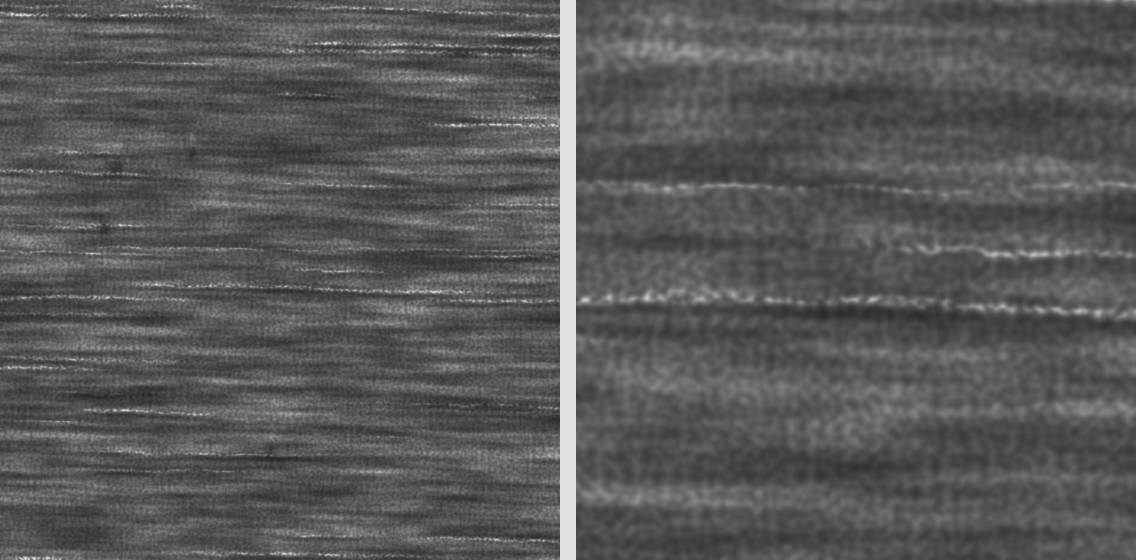
Left, the full canvas; right, a detail of the centre.
A Shadertoy shader for this texture:

```glsl
// Dark grey weathered wood with fine, nearly horizontal grain, pale splinters and small knots.

// Integer hash giving two values in 0..1
vec2 hash2(ivec2 cell) {
    uvec2 q = uvec2(cell) * uvec2(1597334673u, 3812015801u);
    uint n = (q.x ^ q.y) * 1597334673u;
    n = (n ^ (n >> 15)) * 2246822519u;
    n ^= n >> 13;
    return vec2(n & 0xffffu, n >> 16) / 65535.0;
}

float cornerSlope(ivec2 cell, vec2 offset) {
    float angle = 6.28318 * hash2(cell).x;
    return dot(vec2(cos(angle), sin(angle)), offset);
}

// Gradient noise, roughly -0.7..0.7
float gradientNoise(vec2 p) {
    ivec2 cell = ivec2(floor(p));
    vec2 f = fract(p);
    vec2 u = f * f * f * (f * (f * 6.0 - 15.0) + 10.0);
    float low = mix(cornerSlope(cell, f),
                    cornerSlope(cell + ivec2(1, 0), f - vec2(1, 0)), u.x);
    float high = mix(cornerSlope(cell + ivec2(0, 1), f - vec2(0, 1)),
                     cornerSlope(cell + ivec2(1, 1), f - vec2(1, 1)), u.x);
    return mix(low, high, u.y);
}

// Long bands, finer fibres and cloudy mottling
float woodGrain(vec2 p) {
    float grain = 0.40 * gradientNoise(p * vec2(2.3, 24.0) + 11.3);
    grain += 0.48 * gradientNoise(p * vec2(3.7, 57.0) + 37.7);
    grain += 0.36 * gradientNoise(p * vec2(9.0, 108.0) + 71.1);
    grain += 0.22 * gradientNoise(p * vec2(17.0, 43.0) + 93.9);
    return grain;
}

// Thin pale raised fibres, each with a dark crevice beside it
float splinters(vec2 p, float speckle) {
    float sum = 0.0;
    float ragged = 0.004 * gradientNoise(p * vec2(18.0, 40.0) + 5.5);
    float broken = 0.75 + 1.1 * gradientNoise(p * vec2(26.0, 70.0) + 51.2) + 0.9 * speckle;
    for (int i = 0; i < 42; i++) {
        vec2 place = hash2(ivec2(i, 301));
        vec2 size = hash2(ivec2(i, 587));
        float along = abs(p.x - place.x) / mix(0.07, 0.42, size.x * size.x);
        float across = p.y - place.y * 1.04 + ragged;
        float width = mix(0.0018, 0.0036, size.y);
        float fade = 1.0 - smoothstep(0.35, 1.0, along);
        float ridge = exp(-across * across / (width * width));
        float gap = (across + 0.0075) / 0.0042;
        sum += fade * (mix(0.28, 0.58, size.y) * broken * ridge - 0.2 * exp(-gap * gap));
    }
    return sum;
}

// Small dark upright blemishes with a faint pale patch above
float knots(vec2 p) {
    float sum = 0.0;
    for (int i = 0; i < 4; i++) {
        vec2 place = 0.08 + 0.84 * hash2(ivec2(i, 919));
        vec2 d = (p - place) / mix(vec2(0.006, 0.011), vec2(0.016, 0.02), hash2(ivec2(i, 733)).x);
        d.x += 0.9 * gradientNoise(p * 55.0);
        vec2 above = d - vec2(0.2, 2.4);
        sum += 0.16 * exp(-dot(above, above)) - 0.42 * exp(-dot(d, d));
    }
    return sum;
}

void mainImage(out vec4 fragColor, in vec2 fragCoord) {
    vec2 uv = fragCoord / iResolution.y;

    // Tilt the fibres slightly down to the right and let them wander
    vec2 p = uv + vec2(0.0, 0.022 * uv.x);
    p.y += 0.006 * gradientNoise(uv * vec2(3.0, 7.0) + 20.4);

    // Fine grit and short upright scratches
    float speckle = gradientNoise(uv * vec2(175.0, 190.0) + 3.7);
    float scratches = gradientNoise(uv * vec2(150.0, 48.0) + 64.2);

    float tone = woodGrain(p) + splinters(p, speckle) + knots(uv);
    tone += (0.27 + 0.2 * max(tone, 0.0)) * speckle + 0.16 * scratches;

    // Exponential response keeps the shadows soft and the highlights crisp
    float grey = clamp(0.335 * exp(tone), 0.17, 0.8);
    fragColor = vec4(vec3(grey), 1.0);
}
```
